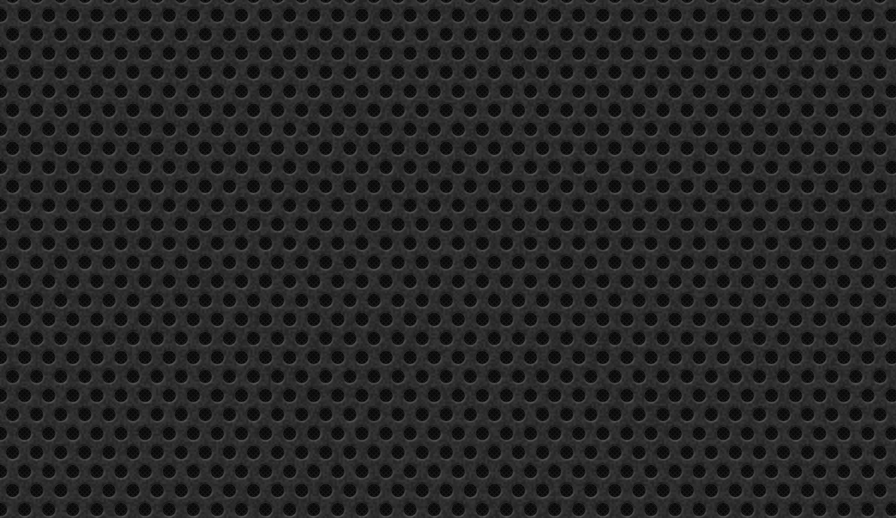
A Shadertoy shader for this texture:

```glsl
#define COLUMNS 37.19
#define ROW_STEP 0.789
#define FIRST_HOLE vec2(0.02, 0.63)
#define HOLE_RADIUS 0.268
#define RIM_WIDTH 0.045
#define MESH_PITCH 0.2
#define GRAIN_SCALE 12.0
#define GRAIN_AMOUNT 0.075
#define PLATE_GRAY 0.176
#define HOLE_GRAY 0.028
#define MESH_GRAY 0.06
#define LIGHT_DIR vec2(0.35, 0.94)

float hash(vec2 p) {
    vec3 q = fract(vec3(p.xyx) * 0.1031);
    q += dot(q, q.yzx + 33.33);
    return fract((q.x + q.y) * q.z);
}

float valueNoise(vec2 p) {
    vec2 cell = floor(p);
    vec2 f = fract(p);
    f = f * f * (3.0 - 2.0 * f);
    float near = mix(hash(cell), hash(cell + vec2(1.0, 0.0)), f.x);
    float far = mix(hash(cell + vec2(0.0, 1.0)), hash(cell + 1.0), f.x);
    return mix(near, far, f.y);
}

// Offset from the nearest hole centre in the staggered grid
vec2 holeOffset(vec2 p) {
    float row = floor(p.y / ROW_STEP + 0.5);
    float x = p.x - 0.5 * mod(row, 2.0);
    return vec2(fract(x + 0.5) - 0.5, p.y - row * ROW_STEP);
}

// Two sets of diagonal wires, 0 between them and 1 on a wire
float diagonalMesh(vec2 p) {
    vec2 diagonal = vec2(p.x + p.y, p.x - p.y) / MESH_PITCH;
    vec2 wire = 0.5 + 0.5 * cos(6.2832 * diagonal);
    wire *= wire;
    return max(wire.x, wire.y);
}

void mainImage(out vec4 fragColor, in vec2 fragCoord) {
    // One unit is the distance between holes; y runs down from the top
    float pixel = COLUMNS / iResolution.x;
    vec2 p = vec2(fragCoord.x, iResolution.y - fragCoord.y) * pixel - FIRST_HOLE;
    vec2 offset = holeOffset(p);
    float radius = length(offset);
    float edge = radius - HOLE_RADIUS;

    // Grained plate
    float grain = valueNoise(p * GRAIN_SCALE + 500.0) - 0.5;
    float plate = PLATE_GRAY + GRAIN_AMOUNT * grain;

    // Bevel: bright below the hole, dim above it
    float facing = dot(offset, LIGHT_DIR) / max(radius, 0.001);
    float rimDistance = (edge - RIM_WIDTH) / RIM_WIDTH;
    float rim = exp(-rimDistance * rimDistance);
    plate += rim * (0.12 * max(facing, 0.0) - 0.05 * max(-facing, 0.0));

    // Dark hole with a mesh behind it
    float depth = smoothstep(0.0, HOLE_RADIUS, radius + 0.12 * facing);
    float hole = HOLE_GRAY + MESH_GRAY * diagonalMesh(p) * mix(0.6, 1.0, depth);

    float softness = max(0.6 * pixel, 0.03);
    float gray = mix(hole, plate, smoothstep(-softness, softness, edge));
    fragColor = vec4(vec3(gray), 1.0);
}
```
